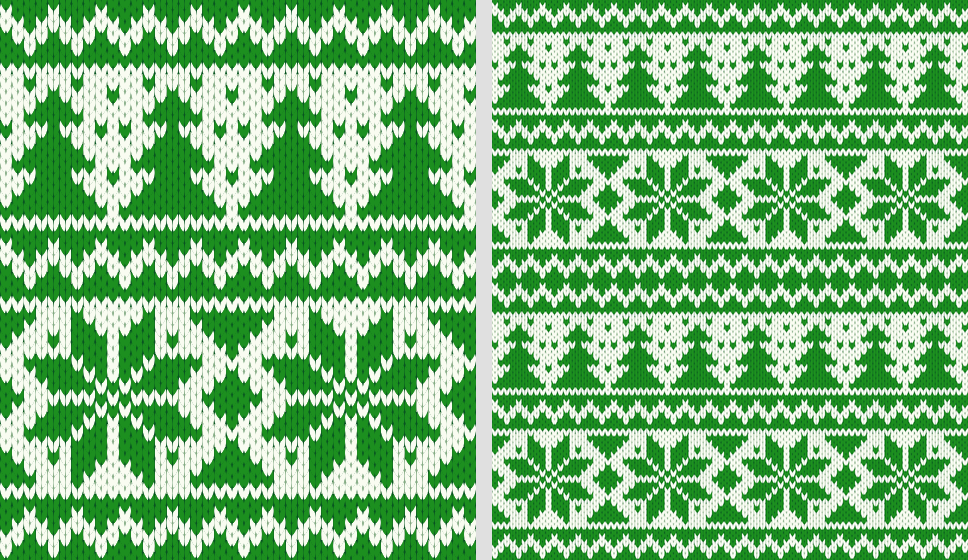
Left: one tile. Right: repeated 2 by 2.
Give the GLSL for this pattern, as a WebGL 1 fragment shader.

```glsl
precision highp float;
// Two-colour knitted fabric: zigzags, fir trees and eight-armed snowflakes
// in cream on green. A formula picks the yarn of each stitch on a 40 by 48
// grid; every stitch is a V of two slanted leaves overlapping the row below.

uniform vec2 u_resolution;

const vec2 STITCHES = vec2(40.0, 48.0);
const vec3 CREAM = vec3(0.975, 0.99, 0.945);
const vec3 GREEN = vec3(0.11, 0.56, 0.12);
const vec3 SHADOW = vec3(0.03, 0.33, 0.13);

// Distance in stitches from the nearest mirror axis of a repeating motif
float mirrored(float col, float centre, float period) {
  return abs(mod(col - centre + 0.5 * period, period) - 0.5 * period);
}

// Two-stitch-thick zigzag, peaks on columns divisible by four after the shift
bool zigzag(float col, float row, float shift) {
  float depth = row - mirrored(col, shift, 4.0);
  return depth > -0.5 && depth < 1.5;
}

// Three-tiered fir tree cut out of cream, with single green stitches as snow
bool treeBand(float col, float row) {
  float e = mirrored(col, 4.0, 10.0);
  float halfWidth = row < 9.5 ? row - 7.0 : row < 13.5 ? row - 10.0 : row - 13.0;
  bool fleck = (row == 6.0 && e == 2.0) || (row == 10.0 && e == 4.0)
            || ((row == 7.0 || row == 14.0) && e == 5.0);
  return e > halfWidth + 0.5 && !fleck;
}

// Snowflake: spokes, four corner blocks with a hole, and slanted side petals
bool snowflakeBand(float col, float row) {
  float e = mirrored(col, 9.0, 20.0);
  float f = abs(row - 33.0);
  float lo = min(e, f);
  float hi = max(e, f);
  bool spoke = lo == 0.0 && hi != 1.0 && hi < 7.5;
  bool diagonal = e == f && hi < 3.5;
  bool block = lo > 3.5 && !(e == 5.0 && f == 5.0);
  bool petal = hi - lo > 4.5 && hi - lo < 7.5;
  return spoke || diagonal || ((block || petal) && e + f < 13.5);
}

// 1 for cream yarn, 0 for green; rows count downwards from the top
float isCream(float col, float row) {
  bool cream = false;
  if (row < 4.5) cream = zigzag(col, row, 0.0);
  else if (row == 5.0 || row == 18.0 || row == 25.0 || row == 41.0) cream = true;
  else if (row < 18.0) cream = treeBand(col, row);
  else if (row < 25.0) cream = zigzag(col, row - 20.0, 0.0);
  else if (row < 41.0) cream = snowflakeBand(col, row);
  else cream = zigzag(col, row - 43.0, 2.0);
  return cream ? 1.0 : 0.0;
}

// Inside distance of one leaf; t runs from its lower tip to its upper tip
float leaf(float x, float t) {
  float q = 4.0 * t * (1.0 - t);
  float halfWidth = 0.235 * sign(q) * pow(abs(q), 0.8);
  return halfWidth - abs(x - mix(0.1, 0.39, t));
}

void main() {
  vec2 uv = gl_FragCoord.xy / u_resolution;
  vec2 p = vec2(uv.x, 1.0 - uv.y) * STITCHES - vec2(0.0, 0.31);
  float pixel = STITCHES.x / u_resolution.x;
  float col = floor(p.x);
  float x = abs(fract(p.x) - 0.5);
  float row = floor(p.y);
  float creamHere = isCream(col, mod(row, STITCHES.y));
  float creamAbove = isCream(col, mod(row - 1.0, STITCHES.y));

  // Gaps are paler where cream stitches surround them
  vec3 color = mix(SHADOW, vec3(0.52, 0.67, 0.51), creamHere * creamAbove);

  // The lower row first, then the tips of the row above over it
  for (int k = 0; k < 2; k++) {
    float above = float(k);
    float t = 1.0 - (fract(p.y) + above) / 1.54;
    float d = leaf(x, t);
    vec3 yarn = mix(GREEN, CREAM, mix(creamHere, creamAbove, above));
    yarn = mix(yarn, SHADOW, 0.28 * (1.0 - smoothstep(0.0, 0.05, d)));
    color = mix(color, yarn, clamp(d / pixel + 0.5, 0.0, 1.0));
  }
  gl_FragColor = vec4(color, 1.0);
}
```
